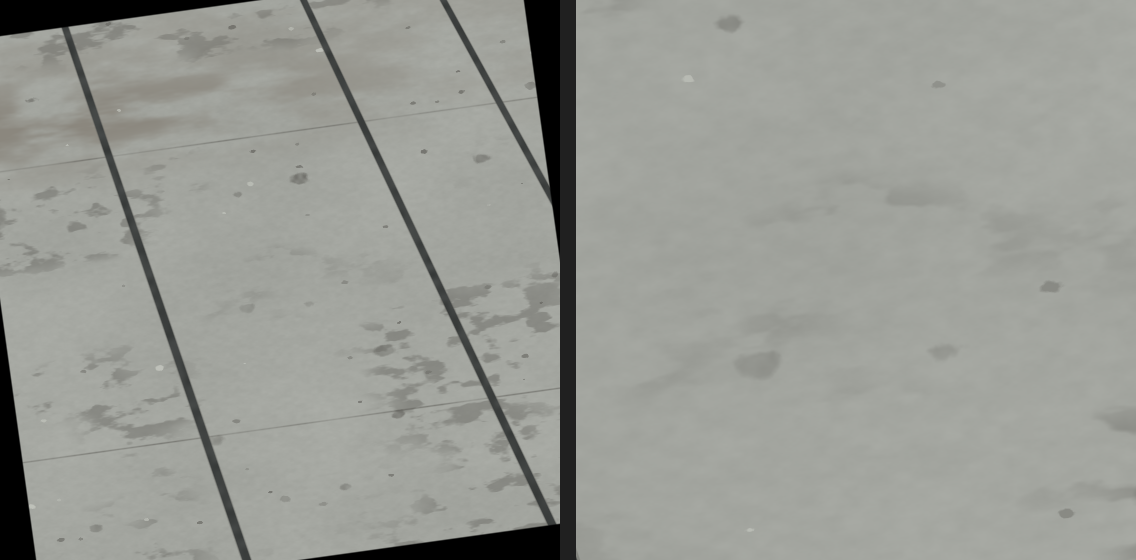
Left, the full canvas; right, a detail of the centre.
Write a Shadertoy shader that draws this texture.

```glsl
#define CONCRETE vec3(0.643, 0.652, 0.628)
#define GRIME vec3(0.545, 0.53, 0.495)
#define STAIN vec3(0.35, 0.345, 0.325)
#define CHIP vec3(0.76, 0.77, 0.74)
#define GROOVE vec3(0.235, 0.247, 0.242)
#define TILT 0.138
#define VANISH vec2(-1.535, 3.827)
#define GROOVE_HALF 0.0018
#define SEAM_OFFSET 0.26
#define SEAM_HALF 0.0011

float hash(vec2 p) {
    return fract(sin(dot(p, vec2(127.1, 311.7))) * 43758.5453);
}

float noise(vec2 p) {
    vec2 i = floor(p), f = fract(p);
    f = f * f * (3.0 - 2.0 * f);
    return mix(mix(hash(i), hash(i + vec2(1, 0)), f.x),
               mix(hash(i + vec2(0, 1)), hash(i + vec2(1, 1)), f.x), f.y);
}

float fbm(vec2 p) {
    float sum = 0.0, amp = 0.5;
    for (int i = 0; i < 4; i++) {
        sum += amp * noise(p);
        p = p * 2.03 + 17.3;
        amp *= 0.5;
    }
    return sum / 0.9375;
}

// Ragged flat spots, at most one in each grid cell
float spots(vec2 p, float cells, float chance, float seed) {
    vec2 grid = p * cells + seed;
    vec2 id = floor(grid);
    vec2 center = 0.35 + 0.3 * vec2(hash(id + 3.1), hash(id + 7.7));
    vec2 d = (fract(grid) - center) * vec2(1.0, 1.8);
    float radius = mix(0.06, 0.2, hash(id + 11.3));
    float ragged = length(d) + 0.16 * (fbm(grid * 7.0) - 0.5);
    float present = step(hash(id + 19.9), chance);
    float strength = mix(0.35, 0.9, hash(id + 23.5));
    return present * strength * (1.0 - smoothstep(radius * 0.55, radius, ragged));
}

// Antialiased band of the given half width
float band(float dist, float halfWidth, float blur) {
    return 1.0 - smoothstep(halfWidth - blur, halfWidth + blur, abs(dist));
}

void mainImage(out vec4 fragColor, in vec2 fragCoord) {
    vec2 p = fragCoord / iResolution.xy - 0.5;
    float pixel = 1.0 / min(iResolution.x, iResolution.y);
    float c = cos(TILT), s = sin(TILT);
    vec2 slab = vec2(c * p.x + s * p.y, c * p.y - s * p.x);

    // Mottled concrete with fine grain
    float mottle = fbm(slab * vec2(5.0, 9.0) + 4.0);
    vec3 color = CONCRETE + 0.05 * (mottle - 0.5);
    color += 0.035 * (fbm(slab * vec2(90.0, 150.0)) - 0.5);

    // Brown grime along the upper left, in horizontal streaks
    float streak = fbm(slab * vec2(8.0, 30.0) + 31.0);
    float top = smoothstep(0.16, 0.34, slab.y);
    float left = smoothstep(0.5, -0.45, slab.x);
    float smear = exp(-pow((slab.y - 0.33) / 0.07, 2.0)) * left;
    float grime = top * 0.3 + smear * 0.9;
    color = mix(color, GRIME, clamp(grime * smoothstep(0.25, 0.7, streak), 0.0, 1.0));

    // Broken patches of faint stain
    float patches = smoothstep(0.45, 0.68, fbm(slab * vec2(3.0, 6.0) + 12.0));
    float flecks = smoothstep(0.56, 0.7, fbm(slab * vec2(20.0, 48.0) + 8.0));
    color = mix(color, STAIN, 0.38 * patches * flecks);

    // Dark spots, small specks and pale chips
    float texture1 = mix(0.5, 1.0, noise(slab * 130.0));
    color = mix(color, STAIN, 0.8 * texture1 * spots(slab, 9.0, 0.15, 40.0));
    color = mix(color, STAIN, 0.7 * spots(slab, 23.0, 0.08, 70.0));
    color = mix(color, CHIP, spots(slab, 19.0, 0.025, 90.0));

    // Thin cross seams, worn faint in places
    float seam = band(abs(slab.y) - SEAM_OFFSET, SEAM_HALF, pixel);
    color = mix(color, STAIN, seam * mix(0.2, 0.6, noise(slab * 16.0)));

    // Grooves converging on the vanishing point
    float depth = VANISH.y - p.y;
    float slope = (p.x - VANISH.x) / depth;
    for (int i = 0; i < 3; i++) {
        float k = float(i);
        float dist = slope - (0.341 + 0.162 * k - 0.029 * k * k);
        float blur = 0.9 * pixel / depth;
        color = mix(color, STAIN, 0.35 * band(dist, GROOVE_HALF * 1.25, blur));
        vec3 tone = GROOVE + 0.07 * (noise(slab * 70.0) - 0.4);
        color = mix(color, tone, band(dist, GROOVE_HALF, blur));
    }

    // Black outside the tilted square
    float edge = max(abs(slab.x), abs(slab.y)) - 0.5;
    color *= 1.0 - smoothstep(-pixel, pixel, edge);
    fragColor = vec4(color, 1.0);
}
```
